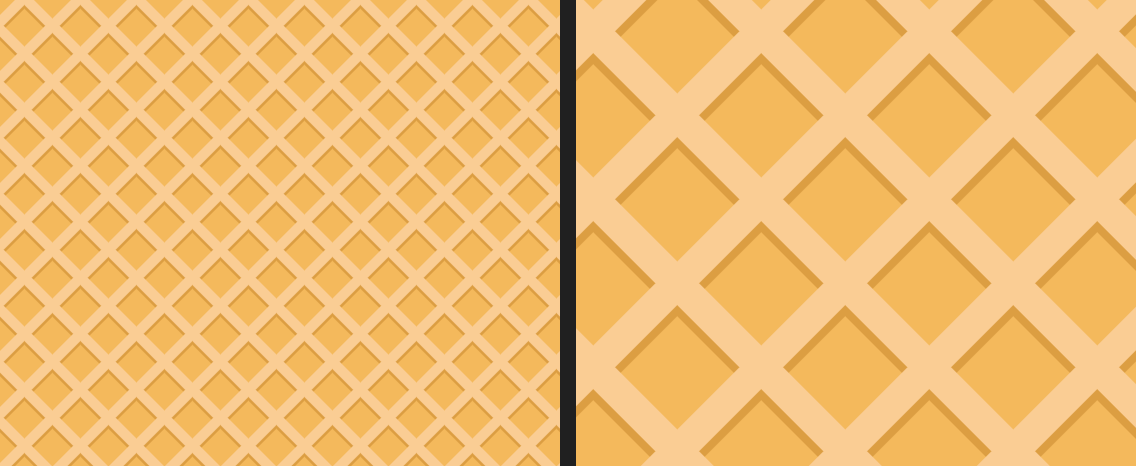
Left, the full canvas; right, a detail of the centre.
Reproduce this pattern procedurally as a WebGL 1 fragment shader.

```glsl
precision highp float;
// Waffle grid: pale diagonal ridges around amber diamond pits shaded on their upper edges.

uniform vec2 u_resolution;

const float REPEATS_ACROSS = 10.0;                // diamond columns per canvas width
const vec2  FIRST_CENTRE   = vec2(0.436, -0.460); // from the top left corner, in repeats
const float PIT_HALF       = 0.370;               // half diagonal of a pit, in repeats
const float SHADE_WIDTH    = 0.066;               // shaded band inside the upper edges
const float EDGE_PIXELS    = 1.0;                 // softness of every edge

const vec3 RIDGE_COLOUR = vec3(0.980, 0.802, 0.580);
const vec3 PIT_COLOUR   = vec3(0.957, 0.725, 0.360);
const vec3 SHADE_COLOUR = vec3(0.862, 0.618, 0.258);

// Soft coverage of the region where the distance is negative.
float coverage(float dist, float softness) {
  return 1.0 - smoothstep(-softness, softness, dist);
}

void main() {
  float repeatPixels = u_resolution.x / REPEATS_ACROSS;
  float softness = EDGE_PIXELS / repeatPixels;

  // Position in repeats, measured from the centre of the first pit.
  vec2 fromTop = gl_FragCoord.xy - vec2(0.0, u_resolution.y);
  vec2 p = fromTop / repeatPixels - FIRST_CENTRE;

  // Diagonal axes: x grows to the upper right, y to the upper left.
  vec2 diagonal = vec2(p.x + p.y, p.y - p.x);
  vec2 cell = fract(diagonal + 0.5) - 0.5;

  // Each pit is a square in the diagonal axes.
  vec2 reach = abs(cell);
  float pit = coverage(max(reach.x, reach.y) - PIT_HALF, softness);

  // The floor begins below the shade of the two upper edges.
  float floorDist = max(cell.x, cell.y) - PIT_HALF + SHADE_WIDTH;
  float pitFloor = coverage(floorDist, softness);

  vec3 pitColour = mix(SHADE_COLOUR, PIT_COLOUR, pitFloor);
  gl_FragColor = vec4(mix(RIDGE_COLOUR, pitColour, pit), 1.0);
}
```
